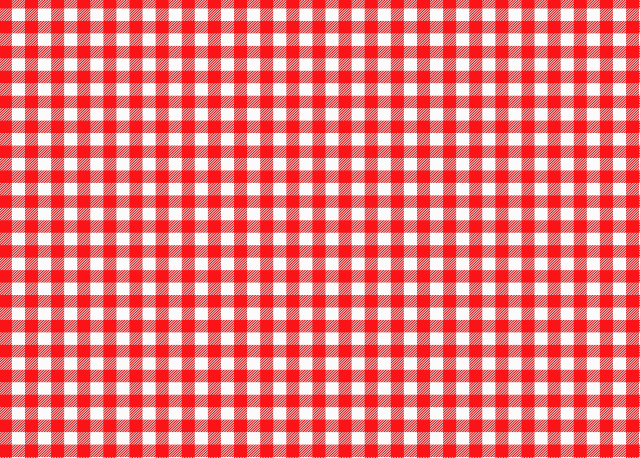
Give the GLSL for this pattern, as a Shadertoy shader.

```glsl
// Red and white gingham cloth with diagonal twill hatching where bands meet white.

const vec2 REPEATS = vec2(24.49, 18.38);   // checks across and down the canvas
const vec2 OFFSET = vec2(0.045, -0.04);    // shift of the lattice, in checks
const float BAND_WIDTH = 0.5;              // share of a check covered by a band
const float THREADS = 10.0;                // twill lines per check
const float THREAD_WIDTH = 0.62;           // share of a twill line that is red

const vec3 WHITE = vec3(0.99, 0.985, 0.985);
const vec3 RED = vec3(0.985, 0.08, 0.09);
const vec3 THREAD_RED = vec3(0.825, 0.10, 0.11);

// Running total of a unit-period pulse that is on for the first part of each period
float pulseIntegral(float x, float duty) {
    return floor(x) * duty + min(fract(x), duty);
}

// Pulse averaged over a footprint, so edges stay smooth at any size
float pulse(float x, float duty, float footprint) {
    float halfWidth = 0.5 * footprint;
    return (pulseIntegral(x + halfWidth, duty) - pulseIntegral(x - halfWidth, duty)) / footprint;
}

// Lines rising to the right, with a fixed count per check
float twill(vec2 check, vec2 pixel) {
    float phase = THREADS * (check.x - check.y);
    return pulse(phase, THREAD_WIDTH, THREADS * length(pixel));
}

vec3 gingham(vec2 check, vec2 pixel) {
    float column = pulse(check.x, BAND_WIDTH, pixel.x);
    float row = pulse(check.y, BAND_WIDTH, pixel.y);

    // Solid red at crossings, white in gaps, twill where only one band runs
    float solid = column * row;
    float gap = (1.0 - column) * (1.0 - row);
    float single = 1.0 - solid - gap;
    vec3 weave = mix(WHITE, THREAD_RED, twill(check, pixel));
    return solid * RED + gap * WHITE + single * weave;
}

void mainImage(out vec4 fragColor, in vec2 fragCoord) {
    vec2 pixel = REPEATS / iResolution.xy;
    vec2 check = fragCoord * pixel + OFFSET;
    fragColor = vec4(gingham(check, pixel), 1.0);
}
```
